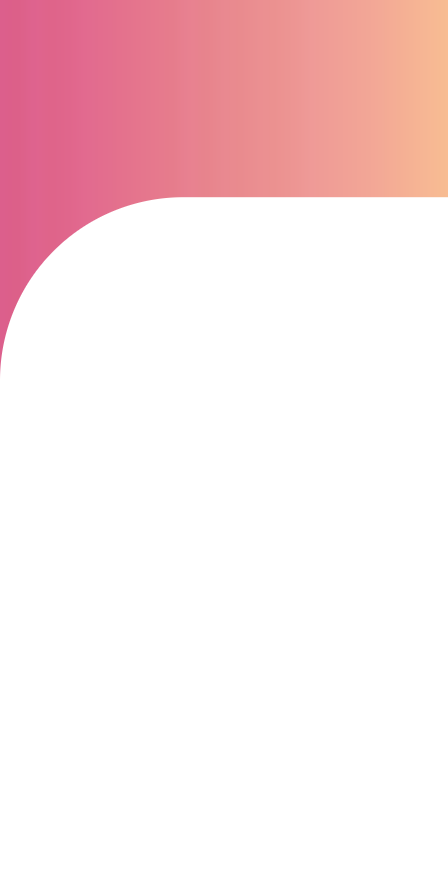
Reproduce this background procedurally as a Shadertoy shader.

```glsl
// A white sheet with one large rounded upper-left corner over a warm header.
// The header is a pink-to-peach horizontal ramp with faint vertical bands;
// the sheet is a signed distance to a quarter-round corner.

const float SHEET_TOP = 0.7799;      // fraction of the canvas height
const float CORNER_RADIUS = 0.409;   // fraction of the canvas width
const float BAND_COUNT = 26.0;
const float BAND_STRENGTH = 0.012;
const vec3 SHEET_COLOR = vec3(1.0);

const int STOP_COUNT = 7;
const vec3 RAMP[STOP_COUNT] = vec3[](
    vec3(0.860, 0.370, 0.540),
    vec3(0.882, 0.405, 0.555),
    vec3(0.900, 0.468, 0.553),
    vec3(0.912, 0.535, 0.562),
    vec3(0.930, 0.590, 0.580),
    vec3(0.952, 0.656, 0.592),
    vec3(0.972, 0.740, 0.575));

float hash(float n) {
    n = fract(n * 0.1031);
    n *= n + 33.33;
    return fract(n * (n + n));
}

// Smooth one-dimensional value noise in [-1, 1]
float bandNoise(float x) {
    float cell = floor(x);
    float blend = smoothstep(0.0, 1.0, fract(x));
    return 2.0 * mix(hash(cell), hash(cell + 1.0), blend) - 1.0;
}

vec3 headerColor(float x) {
    float position = clamp(x, 0.0, 1.0) * float(STOP_COUNT - 1);
    int index = min(int(position), STOP_COUNT - 2);
    vec3 color = mix(RAMP[index], RAMP[index + 1], position - float(index));

    // Faint bands, strongest in the blue channel
    float band = bandNoise(x * BAND_COUNT + 7.0);
    return color + BAND_STRENGTH * band * vec3(0.2, 0.3, 1.0);
}

// Negative inside the sheet, which runs off the right and bottom edges
float sheetDistance(vec2 p, float top) {
    vec2 center = vec2(CORNER_RADIUS, top - CORNER_RADIUS);
    vec2 q = vec2(center.x - p.x, p.y - center.y);
    return length(max(q, 0.0)) + min(max(q.x, q.y), 0.0) - CORNER_RADIUS;
}

void mainImage(out vec4 fragColor, in vec2 fragCoord) {
    // Canvas width is one unit
    vec2 p = fragCoord / iResolution.x;
    float top = SHEET_TOP * iResolution.y / iResolution.x;
    float pixel = 1.0 / iResolution.x;

    float coverage = clamp(0.5 - sheetDistance(p, top) / pixel, 0.0, 1.0);
    // Keep the straight left side flush with the canvas edge
    if (p.y < top - CORNER_RADIUS) coverage = 1.0;

    fragColor = vec4(mix(headerColor(p.x), SHEET_COLOR, coverage), 1.0);
}
```
